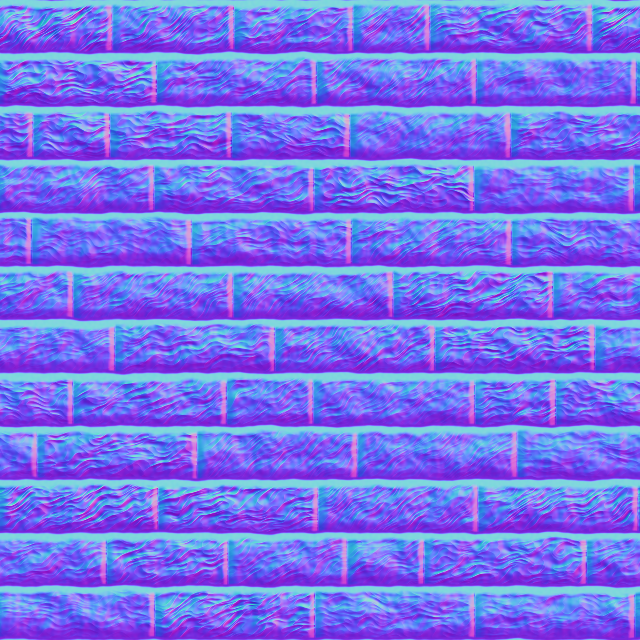
Write a WebGL 2 fragment shader that draws this texture map.

```glsl
#version 300 es
precision highp float;
// Tangent-space normal map of a brick wall: twelve courses of long bricks,
// three of them with cut bricks. Bevel slopes and the gradient of a ridged
// noise relief are summed, then encoded as a unit normal.

#define ROWS 12.0          // courses up the canvas
#define GRID 768.0         // units across for the joint layout
#define BAND 0.15          // bed joint height, in courses
#define BED_SLOPE 0.95     // upward tilt of the bed joint
#define UNDER_SLOPE -0.98  // downward tilt under each brick
#define LEFT_SLOPE -0.72   // tilt of left brick ends
#define RIGHT_SLOPE 1.05   // tilt of right brick ends
#define RELIEF 0.105       // depth of the chipped creases
#define GRAIN 0.007        // depth of the sandy grain
#define WAVER 0.055        // unevenness of the joints

uniform vec2 u_resolution;
out vec4 fragColor;

// First joint of each course, from the top
const float START[12] = float[12](711.0, 188.0, 613.0, 185.0, 38.0, 88.0,
                                  138.0, 88.0, 45.0, 190.0, 704.0, 186.0);

float hash(uvec2 v) {
  v = v * 1664525u + 1013904223u;
  v.x += v.y * 1664525u;
  v.y += v.x * 1664525u;
  v ^= v >> 16u;
  v.x += v.y * 1664525u;
  return float((v.x ^ (v.x >> 15u)) & 65535u) / 65536.0;
}

vec2 gradientAt(vec2 cell, vec2 period) {
  float angle = 6.2832 * hash(uvec2(mod(cell, period)));
  return vec2(cos(angle), sin(angle));
}

// Gradient noise that repeats after the given period
float noise(vec2 p, vec2 period) {
  vec2 i = floor(p), f = p - i;
  vec2 w = f * f * f * (f * (f * 6.0 - 15.0) + 10.0);
  vec2 e = vec2(1.0, 0.0);
  float a = dot(gradientAt(i, period), f);
  float b = dot(gradientAt(i + e.xy, period), f - e.xy);
  float c = dot(gradientAt(i + e.yx, period), f - e.yx);
  float d = dot(gradientAt(i + 1.0, period), f - 1.0);
  return mix(mix(a, b, w.x), mix(c, d, w.x), w.y);
}

float noise(vec2 p) { return noise(p, vec2(512.0)); }

// Height of one brick face: broad lumps, slanted creases, fine chips
float relief(vec2 p, float tilt, float rough, float seed) {
  vec2 o = vec2(floor(seed * 200.0) + 20.0, floor(fract(seed * 37.0) * 200.0) + 20.0);
  float warp = noise(p * 2.3 + o);
  vec2 q = vec2(p.x, p.y - tilt * p.x + 0.16 * warp);
  float crease = 1.0 - abs(noise(q * vec2(1.5, 4.6) + o.yx));
  float chips = 1.0 - abs(noise(q * vec2(3.6, 9.0) + o + 31.0));
  float lumps = noise(p * vec2(1.7, 2.4) + o + 57.0);
  return RELIEF * rough * (crease + 0.5 * chips) + 0.13 * lumps
       + 0.03 * noise(p * 7.0 + o);
}

// Ends of the bricks in a course, measured from its first joint
vec4 brickEnds(int row) {
  if (row == 0 || row == 10) return vec4(192.0, 338.0, 481.0, 573.0);
  if (row == 2) return vec4(195.0, 287.0, 433.0, 575.0);
  if (row == 7) return vec4(184.0, 288.0, 482.0, 579.0);
  return vec4(192.0, 384.0, 576.0, GRID);
}

void main() {
  vec2 uv = gl_FragCoord.xy / u_resolution;
  vec2 wall = uv * ROWS;

  // Course and height within it, counted downward
  float sag = WAVER * noise(wall * vec2(1.5, 1.0), vec2(18.0, 12.0))
            + 0.3 * WAVER * noise(wall * 5.0, vec2(60.0));
  float down = ROWS - wall.y + 0.03 + sag;
  int row = int(mod(floor(down), ROWS));
  float v = fract(down);

  // Brick along the course
  float x = fract(uv.x - START[row] / GRID) * GRID;
  vec4 ends = brickEnds(row);
  float left = 0.0, right = GRID, id = 0.0;
  for (int i = 0; i < 4; i++) {
    if (x >= ends[i]) { left = ends[i]; id += 1.0; }
    else right = min(right, ends[i]);
  }
  float unit = ROWS / GRID;
  float fromLeft = (x - left) * unit, toRight = (right - x) * unit;
  float seed = hash(uvec2(uint(id) + 3u, uint(row) + 11u));
  float tilt = mix(-0.1, 0.65, fract(seed * 13.0));
  float rough = mix(0.35, 1.15, fract(seed * 71.0));

  // Masks for the bed joint and the brick face
  float ragged = 0.05 * noise(wall * 4.0, vec2(48.0));
  float top = BAND + 0.035 * (fract(seed * 29.0) - 0.5) + ragged;
  float face = smoothstep(top - 0.04, top + 0.05, v);
  float inside = face * (1.0 - smoothstep(0.95, 1.0, v));

  // Rounded profile from top edge to underside
  float body = mix(0.1, -0.4, smoothstep(0.2, 0.85, v));
  body -= 0.3 * rough * exp(-pow((v - top - 0.05) / 0.022, 2.0));
  body = mix(body, UNDER_SLOPE, smoothstep(0.76, 0.92, v));
  float bed = mix(UNDER_SLOPE, BED_SLOPE, smoothstep(0.0, 0.05, v));
  vec2 slope = vec2(-0.1 * face, mix(bed, body, face));

  // Brick ends: shaded on the left, lit on the right
  float leftEnd = 1.0 - smoothstep(0.04, 0.22, fromLeft + ragged);
  float rightEnd = (1.0 - smoothstep(0.06, 0.14, toRight + ragged)) * smoothstep(0.0, 0.035, toRight);
  slope.x += inside * (LEFT_SLOPE * leftEnd * smoothstep(0.0, 0.03, fromLeft) + RIGHT_SLOPE * rightEnd);
  slope.y += inside * 0.25 * (leftEnd + rightEnd);

  // Slopes of the chipped face and of the grain over everything
  vec2 p = vec2(fromLeft, -v), e = vec2(0.018, 0.0);
  float h = relief(p, tilt, rough, seed);
  vec2 chipped = vec2(relief(p + e.xy, tilt, rough, seed), relief(p + e.yx, tilt, rough, seed)) - h;
  float calm = inside * (1.0 - 0.6 * max(leftEnd, rightEnd)) * (1.0 - 0.5 * smoothstep(0.75, 0.92, v));
  slope -= calm * chipped / e.x;
  vec2 g = wall * 14.0, period = vec2(14.0 * ROWS);
  slope += GRAIN * 14.0 * vec2(noise(g, period), noise(g + 40.0, period));

  fragColor = vec4(0.5 + 0.5 * normalize(vec3(slope, 1.0)), 1.0);
}
```
